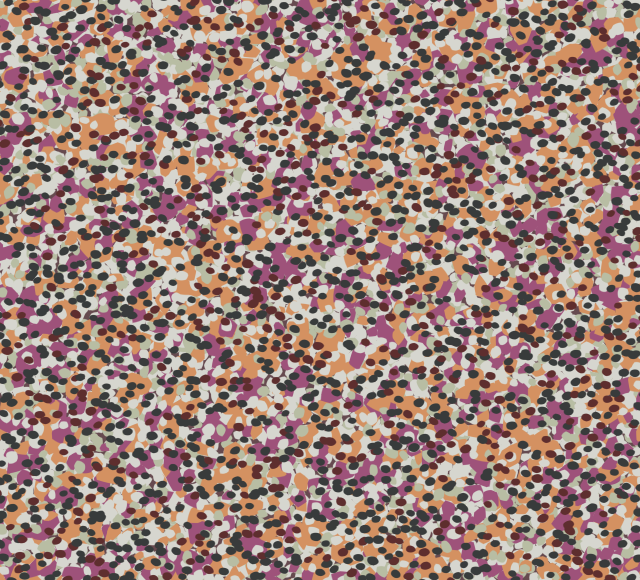
This texture is drawn by a WebGL 1 fragment shader. Its source:

```glsl
precision highp float;
// Speckled terrazzo: pale grit, orange and plum chips, dark oval grains.

uniform vec2 u_resolution;

const float TAU = 6.2831853;

const vec3 GROUT  = vec3(0.40, 0.29, 0.31);
const vec3 CHALK  = vec3(0.84, 0.84, 0.81);
const vec3 SAGE   = vec3(0.72, 0.74, 0.64);
const vec3 ORANGE = vec3(0.83, 0.57, 0.38);
const vec3 PLUM   = vec3(0.62, 0.32, 0.48);
const vec3 COAL   = vec3(0.22, 0.23, 0.23);
const vec3 MAROON = vec3(0.37, 0.18, 0.18);

float hash(vec2 cell, float seed) {
  return fract(sin(dot(cell, vec2(127.1, 311.7)) + seed * 74.7) * 43758.5453);
}

vec2 rotate(vec2 p, float angle) {
  float c = cos(angle), s = sin(angle);
  return vec2(c * p.x + s * p.y, c * p.y - s * p.x);
}

// Distance to an irregular five-sided chip, blended towards a disc.
float chipDistance(vec2 p, float radius, float roundness, vec2 cell, float seed) {
  float disc = length(p) - radius;
  float facets = disc - 0.2 * radius;
  for (int k = 0; k < 5; k++) {
    float n = float(k);
    float angle = (n + 0.8 * hash(cell, seed + n + 10.0)) * TAU / 5.0;
    float reach = radius * mix(0.6, 1.15, hash(cell, seed + n + 20.0));
    facets = max(facets, dot(p, vec2(cos(angle), sin(angle))) - reach);
  }
  return mix(facets, disc, roundness);
}

// Paints one jittered layer of chips over the given colour.
// grid: cell size, share of cells filled; radii: smallest, largest;
// form: stretch, roundness; tilt: mean angle, spread.
vec3 scatter(vec3 under, vec2 p, vec2 grid, vec2 radii, vec2 form, vec2 tilt,
             vec3 mainColor, vec3 otherColor, float otherShare,
             float softness, float seed) {
  vec3 color = under;
  vec2 home = floor(p / grid.x);
  for (int j = -1; j <= 1; j++) {
    for (int i = -1; i <= 1; i++) {
      vec2 cell = home + vec2(float(i), float(j));
      vec2 jitter = vec2(hash(cell, seed), hash(cell, seed + 1.0));
      float angle = tilt.x + tilt.y * (hash(cell, seed + 2.0) - 0.5);
      float radius = mix(radii.x, radii.y, hash(cell, seed + 3.0));
      vec2 q = rotate(p - (cell + jitter) * grid.x, angle);
      q *= vec2(inversesqrt(form.x), sqrt(form.x));
      float d = chipDistance(q, radius, form.y, cell, seed);
      float present = step(hash(cell, seed + 4.0), grid.y);
      float cover = present * (1.0 - smoothstep(-softness, softness, d));
      vec3 chip = mix(mainColor, otherColor, step(hash(cell, seed + 5.0), otherShare));
      color = mix(color, chip, cover);
    }
  }
  return color;
}

void main() {
  vec2 p = gl_FragCoord.xy / u_resolution.y;
  float softness = max(0.0013, 0.6 / u_resolution.y);

  // Dense pale grit with thin grout gaps
  vec3 color = scatter(GROUT, p, vec2(0.014, 1.0), vec2(0.0080, 0.0112),
                       vec2(1.2, 0.45), vec2(0.0, TAU),
                       CHALK, SAGE, 0.26, softness, 3.0);

  // Large angular chips leaning up to the right
  color = scatter(color, p, vec2(0.027, 1.0), vec2(0.009, 0.020),
                  vec2(1.35, 0.15), vec2(0.85, 2.0),
                  ORANGE, PLUM, 0.43, softness, 47.0);

  // Loose pale grit biting into the chips
  color = scatter(color, p, vec2(0.019, 0.42), vec2(0.0070, 0.0110),
                  vec2(1.25, 0.5), vec2(0.0, TAU),
                  CHALK, SAGE, 0.30, softness, 91.0);

  // Small flattened dark grains
  color = scatter(color, p, vec2(0.0185, 0.62), vec2(0.0062, 0.0086),
                  vec2(1.35, 0.75), vec2(0.0, 0.9),
                  COAL, MAROON, 0.27, softness, 135.0);

  gl_FragColor = vec4(color, 1.0);
}
```
